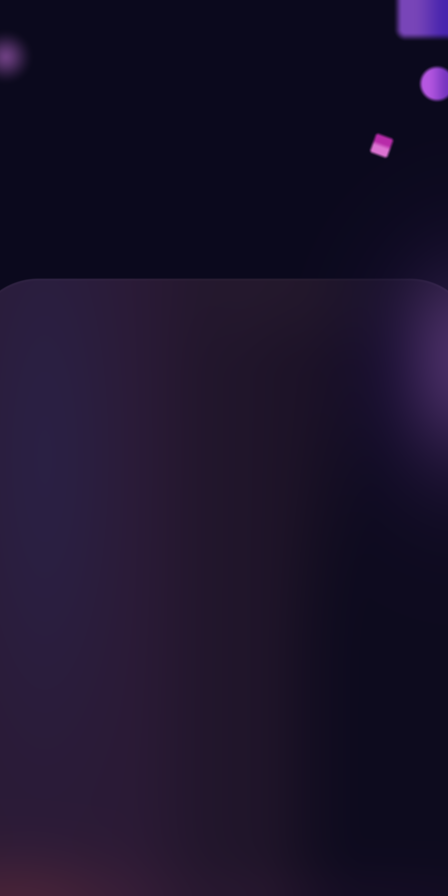
Reproduce this background procedurally as a Shadertoy shader.

```glsl
const vec3 NIGHT = vec3(0.043, 0.036, 0.112);
const vec3 PLUM = vec3(0.165, 0.100, 0.205);
const vec3 INDIGO = vec3(0.165, 0.125, 0.265);
const vec3 MAUVE = vec3(0.128, 0.084, 0.168);
const vec3 UMBER = vec3(0.100, 0.066, 0.140);
const vec3 INK = vec3(0.052, 0.042, 0.118);

float roundedBox(vec2 p, vec2 halfSize, float radius) {
    vec2 q = abs(p) - halfSize + radius;
    return length(max(q, 0.0)) + min(max(q.x, q.y), 0.0) - radius;
}

float coverage(float dist, float blur) {
    return 1.0 - smoothstep(-blur, blur, dist);
}

float glow(vec2 p, vec2 center, vec2 spread) {
    vec2 q = (p - center) / spread;
    return exp(-dot(q, q));
}

vec2 rotate(vec2 p, float angle) {
    float c = cos(angle), s = sin(angle);
    return vec2(c * p.x - s * p.y, s * p.x + c * p.y);
}

// Horizontal blend of the glass, lighter on the left
vec3 panelColor(vec2 p) {
    vec3 color = mix(PLUM, MAUVE, smoothstep(0.26, 0.52, p.x));
    color = mix(color, UMBER, smoothstep(0.48, 0.76, p.x));
    float lowerShade = mix(0.08, 0.0, smoothstep(0.5, 1.3, p.y));
    color = mix(color, INK, smoothstep(0.66, 0.90, p.x + lowerShade));
    color = mix(color, INDIGO, 0.95 * glow(p, vec2(0.10, 0.98), vec2(0.17, 0.62)));
    color += vec3(0.025, 0.020, 0.018) * smoothstep(1.15, 1.38, p.y) * smoothstep(0.3, 0.7, p.x);
    return color;
}

void mainImage(out vec4 fragColor, in vec2 fragCoord) {
    // Canvas width is one unit
    vec2 p = fragCoord / iResolution.x;
    float pixel = 1.0 / iResolution.x;
    vec3 color = NIGHT;

    // Soft orb on the left
    color = mix(color, vec3(0.45, 0.26, 0.53), 0.95 * coverage(length(p - vec2(0.013, 1.873)) - 0.030, 0.035));

    // Blurred violet tile in the corner
    float tile = roundedBox(p - vec2(0.985, 2.012), vec2(0.097, 0.095), 0.018);
    vec3 tileColor = mix(vec3(0.47, 0.27, 0.72), vec3(0.28, 0.14, 0.68), smoothstep(0.92, 1.0, p.x));
    color = mix(color, tileColor, coverage(tile, 0.011));

    // Orchid sphere
    vec2 spherePos = p - vec2(0.976, 1.813);
    vec3 sphereColor = mix(vec3(0.71, 0.34, 0.88), vec3(0.45, 0.20, 0.74), smoothstep(-0.025, 0.03, spherePos.x));
    color = mix(color, sphereColor, coverage(length(spherePos) - 0.037, 0.006));

    // Small tilted cube with two shades
    vec2 cubePos = rotate(p - vec2(0.852, 1.675), 0.35);
    vec3 cubeColor = mix(vec3(0.86, 0.45, 0.82), vec3(0.72, 0.17, 0.66), smoothstep(-0.006, 0.007, cubePos.y));
    color = mix(color, cubeColor, coverage(roundedBox(cubePos, vec2(0.020, 0.022), 0.006), 0.005));

    // Rounded glass panel with a faint rim
    float panel = roundedBox(p - vec2(0.5, 0.378), vec2(0.565, 1.0), 0.15);
    color = mix(color, panelColor(p), coverage(panel, pixel));
    color += 0.018 * coverage(abs(panel + pixel) - pixel, pixel);

    // Violet glow from the right edge
    float inside = mix(0.65, 1.0, coverage(panel, pixel));
    vec2 source = vec2(1.03, 1.19);
    color += vec3(0.075, 0.025, 0.125) * inside * glow(p, source, vec2(0.22, 0.28));
    color += vec3(0.155, 0.110, 0.150) * inside * glow(p, source, vec2(0.125, 0.20));

    // Warm light at the lower left and a faint lift along the base
    color += vec3(0.115, 0.035, 0.008) * glow(p, vec2(0.02, -0.03), vec2(0.26, 0.12));
    color += vec3(0.025, 0.008, 0.018) * glow(p, vec2(0.75, 0.0), vec2(0.45, 0.07));

    fragColor = vec4(color, 1.0);
}
```
